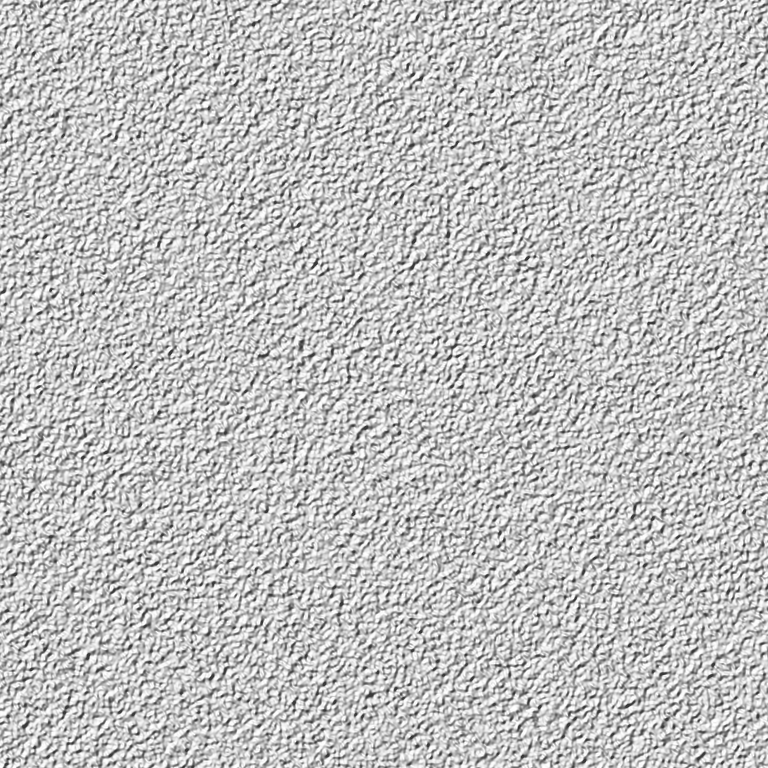
Reproduce this texture procedurally as a Shadertoy shader.

```glsl
// Fine white plaster relief, lit obliquely from the upper left.

// Three random values in 0..1 for an integer cell.
vec3 hash3(ivec2 cell) {
    uvec3 v = uvec3(ivec3(cell, 1) + 4096) * 1664525u + 1013904223u;
    v.x += v.y * v.z; v.y += v.z * v.x; v.z += v.x * v.y;
    v ^= v >> 16u;
    v.x += v.y * v.z; v.y += v.z * v.x; v.z += v.x * v.y;
    return vec3(v & 0xffffu) / 65535.0;
}

// Downhill gradient of scattered Gaussian bumps and pits,
// scaled to unit variance along each axis.
vec2 plasterSlope(vec2 p) {
    ivec2 home = ivec2(floor(p));
    float radius = 0.65;
    vec2 slope = vec2(0.0);
    for (int y = -2; y <= 2; y++) {
        for (int x = -2; x <= 2; x++) {
            ivec2 cell = home + ivec2(x, y);
            vec3 rnd = hash3(cell);
            vec2 r = (p - vec2(cell) - rnd.xy) / radius;
            slope += (rnd.z * 2.0 - 1.0) * exp(-0.5 * dot(r, r)) * r;
        }
    }
    return slope / (radius * 0.724);
}

void mainImage(out vec4 fragColor, in vec2 fragCoord) {
    vec2 uv = fragCoord / iResolution.y;

    // Surface normal of the relief
    vec3 normal = normalize(vec3(0.35 * plasterSlope(uv * 325.0), 1.0));

    // Matte shading under a fairly high lamp
    vec3 lamp = normalize(vec3(-0.4, 0.4, 0.83));
    float shade = 1.0 * max(dot(normal, lamp), 0.22);
    fragColor = vec4(vec3(shade), 1.0);
}
```
